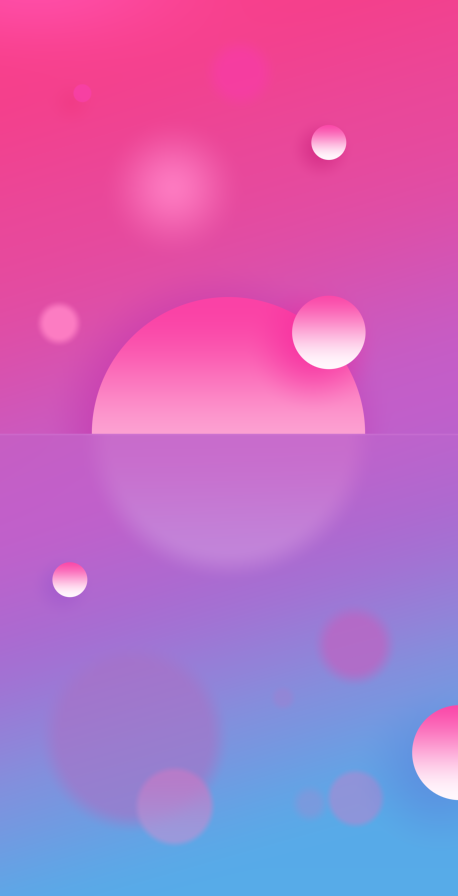
Write a WebGL 1 fragment shader that draws this background.

```glsl
precision highp float;

uniform vec2 u_resolution;

const vec3 HOT_PINK = vec3(0.98, 0.26, 0.65);
const vec3 SOFT_PINK = vec3(1.0, 0.50, 0.77);
const vec3 WHITE = vec3(1.0, 0.97, 0.99);
const float PANEL_TOP = 0.516;

// Coverage of a disc whose edge fades across +-blur
float disc(vec2 p, vec2 center, float radius, float blur) {
  float edge = max(blur, 0.75 / u_resolution.y);
  return 1.0 - smoothstep(radius - edge, radius + edge, length(p - center));
}

// Diagonal sweep from pink through violet to blue
vec3 backdrop(vec2 p) {
  float t = 1.0 - p.y + 0.3 * (p.x - 0.256);
  vec3 color = mix(vec3(0.97, 0.24, 0.53), vec3(0.90, 0.29, 0.62), smoothstep(-0.05, 0.27, t));
  color = mix(color, vec3(0.76, 0.37, 0.79), smoothstep(0.20, 0.53, t));
  color = mix(color, vec3(0.66, 0.42, 0.82), smoothstep(0.50, 0.67, t));
  color = mix(color, vec3(0.53, 0.55, 0.86), smoothstep(0.62, 0.82, t));
  color = mix(color, vec3(0.34, 0.67, 0.91), smoothstep(0.75, 0.98, t));
  vec2 corner = (p - vec2(0.04, 1.02)) / vec2(0.17, 0.07);
  return mix(color, vec3(1.0, 0.31, 0.67), 0.9 * exp(-dot(corner, corner)));
}

// Glossy ball, pink above and white below, with a shadow at its lower left
vec3 ball(vec3 color, vec2 p, vec2 center, float radius, vec3 shadow) {
  float shade = disc(p, center - radius * vec2(0.42, 0.38), radius, radius * 0.9);
  color = mix(color, shadow, 0.6 * shade);
  float height = (p.y - center.y) / radius;
  vec3 face = mix(WHITE, HOT_PINK, smoothstep(-1.0, 1.25, height));
  return mix(color, face, disc(p, center, radius, 0.0));
}

// Half disc rising behind the panel, with a violet halo
vec3 dome(vec3 color, vec2 p) {
  vec2 center = vec2(0.255, PANEL_TOP);
  float halo = disc(p, center - vec2(0.012, 0.005), 0.155, 0.045);
  color = mix(color, vec3(0.76, 0.18, 0.66), 0.6 * halo);
  float height = (p.y - PANEL_TOP) / 0.1525;
  vec3 face = mix(vec3(0.99, 0.65, 0.83), HOT_PINK, smoothstep(-0.15, 0.95, height));
  return mix(color, face, disc(p, center, 0.1525, 0.0));
}

// Frosted lower panel, showing the blurred other half of the dome
vec3 panel(vec3 color, vec2 p) {
  float depth = PANEL_TOP - p.y;
  color = mix(color, vec3(0.74, 0.40, 0.80), 0.4 * exp(-depth * 9.0));
  vec3 frost = mix(vec3(0.79, 0.43, 0.80), vec3(0.77, 0.54, 0.86), smoothstep(0.0, 0.15, depth));
  color = mix(color, frost, 0.85 * disc(p, vec2(0.255, PANEL_TOP), 0.148, 0.019));
  float rim = 1.0 - smoothstep(0.0, 0.003, depth);
  return mix(color, vec3(0.86, 0.52, 0.86), 0.35 * rim);
}

void main() {
  vec2 p = gl_FragCoord.xy / u_resolution.y;
  vec3 base = backdrop(p);

  // Upper scene: soft lights, dome and balls
  vec3 upper = mix(base, vec3(0.97, 0.23, 0.66), 0.65 * disc(p, vec2(0.268, 0.918), 0.031, 0.012));
  upper = mix(upper, vec3(0.93, 0.20, 0.48), 0.4 * disc(p, vec2(0.080, 0.885), 0.012, 0.018));
  upper = mix(upper, vec3(0.97, 0.25, 0.65), 0.85 * disc(p, vec2(0.092, 0.896), 0.010, 0.001));
  upper = mix(upper, SOFT_PINK, 0.88 * disc(p, vec2(0.193, 0.790), 0.040, 0.042));
  upper = mix(upper, SOFT_PINK, 0.92 * disc(p, vec2(0.066, 0.639), 0.021, 0.006));
  upper = dome(upper, p);
  upper = ball(upper, p, vec2(0.367, 0.841), 0.0195, vec3(0.80, 0.13, 0.49));
  upper = ball(upper, p, vec2(0.367, 0.629), 0.041, vec3(0.96, 0.13, 0.60));

  // Lower scene: frosted panel, translucent discs and balls
  vec3 lower = panel(base, p);
  lower = mix(lower, vec3(0.74, 0.39, 0.76), 0.75 * disc(p, vec2(0.396, 0.280), 0.038, 0.011));
  lower = mix(lower, vec3(0.66, 0.44, 0.77), 0.60 * disc(p, vec2(0.150, 0.176), 0.095, 0.014));
  vec3 rosy = mix(vec3(0.66, 0.59, 0.85), vec3(0.75, 0.48, 0.78), smoothstep(0.06, 0.14, p.y));
  lower = mix(lower, rosy, 0.80 * disc(p, vec2(0.195, 0.100), 0.042, 0.005));
  lower = mix(lower, vec3(0.64, 0.55, 0.83), 0.70 * disc(p, vec2(0.397, 0.109), 0.030, 0.005));
  lower = mix(lower, vec3(0.60, 0.55, 0.83), 0.45 * disc(p, vec2(0.346, 0.103), 0.016, 0.008));
  lower = mix(lower, vec3(0.66, 0.48, 0.80), 0.35 * disc(p, vec2(0.316, 0.221), 0.011, 0.005));
  lower = ball(lower, p, vec2(0.078, 0.353), 0.0195, vec3(0.62, 0.34, 0.80));
  lower = ball(lower, p, vec2(0.513, 0.160), 0.053, vec3(0.36, 0.51, 0.86));

  float pixel = 0.5 / u_resolution.y;
  float above = smoothstep(PANEL_TOP - pixel, PANEL_TOP + pixel, p.y);
  gl_FragColor = vec4(mix(lower, upper, above), 1.0);
}
```
